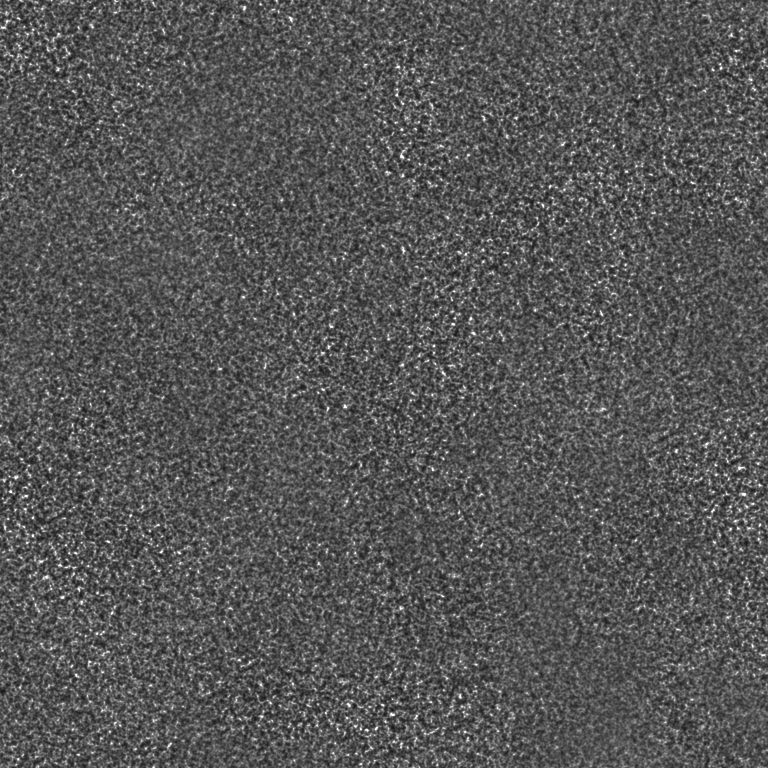
Give the GLSL for this texture, as a WebGL 1 fragment shader.

```glsl
precision highp float;

uniform vec2 u_resolution;

const float TAU = 6.2831853;
const float NOISE_DEVIATION = 0.216;
const float RIDGE_MEAN = 0.172;
const float RIDGE_DEVIATION = 0.13;

float hash(vec2 cell) {
    vec3 p = fract(cell.xyx * vec3(0.1031, 0.1030, 0.0973));
    p += dot(p, p.yzx + 33.33);
    return fract((p.x + p.y) * p.z);
}

// Dot product of a random unit gradient with the offset from its corner
float cornerSlope(vec2 corner, vec2 offset) {
    float angle = TAU * hash(corner);
    return dot(vec2(cos(angle), sin(angle)), offset);
}

float gradientNoise(vec2 p) {
    vec2 cell = floor(p);
    vec2 f = p - cell;
    vec2 fade = f * f * f * (f * (f * 6.0 - 15.0) + 10.0);
    vec2 e = vec2(1.0, 0.0);
    float low = mix(cornerSlope(cell, f),
                    cornerSlope(cell + e.xy, f - e.xy), fade.x);
    float high = mix(cornerSlope(cell + e.yx, f - e.yx),
                     cornerSlope(cell + e.xx, f - e.xx), fade.x);
    return mix(low, high, fade.y);
}

vec2 rotate(vec2 p, float angle) {
    float c = cos(angle);
    float s = sin(angle);
    return vec2(c * p.x - s * p.y, s * p.x + c * p.y);
}

// Noise of unit deviation, turned so that the lattices never line up
float layer(vec2 p, float cells, float angle) {
    vec2 q = rotate(p, angle) * cells + 400.0 + 37.0 * angle;
    return gradientNoise(q) / NOISE_DEVIATION;
}

// Thin light creases along the zero lines of the noise
float creases(vec2 p, float cells, float angle) {
    float n = abs(layer(p, cells, angle)) * NOISE_DEVIATION;
    return (RIDGE_MEAN - n) / RIDGE_DEVIATION;
}

float grain(vec2 p) {
    float coarse = 0.40 * layer(p, 103.0, 0.4);
    float medium = 0.70 * layer(p, 187.0, 1.1);
    float fine = 0.50 * layer(p, 317.0, 2.0);
    return coarse + medium + fine + 0.28 * creases(p, 71.0, 2.7);
}

// Broad areas where the surface is rougher or smoother
float roughness(vec2 p) {
    return 0.99 + 0.09 * layer(p, 3.1, 0.8) + 0.07 * layer(p, 11.0, 1.7);
}

// Skewed greys: many dark pits, few bright glints
float stoneGrey(float height) {
    float medianLog = -1.13;
    float spread = 0.30;
    float glint = 0.12 * smoothstep(1.7, 3.0, height);
    return exp(medianLog + spread * height) + glint;
}

void main() {
    vec2 p = gl_FragCoord.xy / min(u_resolution.x, u_resolution.y);
    float patches = 0.08 * layer(p, 6.3, 0.6) + 0.10 * layer(p, 37.0, 1.4);
    float height = grain(p) * roughness(p) + patches;
    gl_FragColor = vec4(vec3(clamp(stoneGrey(height), 0.0, 1.0)), 1.0);
}
```
